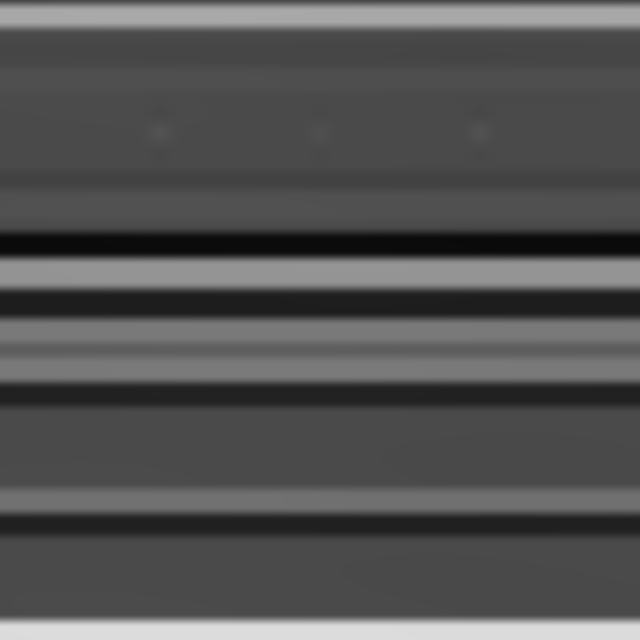
A Shadertoy shader for this pattern:

```glsl
// Brushed grey panel crossed by soft horizontal grooves and ridges.
// Each band adds a smooth-edged tone to a flat base; three faint
// dimples sit in the wide upper field, over very slight layered sines.

const float BASE_TONE = 0.29;
const float EDGE_SOFTNESS = 0.0105;
const float WEAR_AMOUNT = 0.003;

const int DIMPLE_COUNT = 3;
const float DIMPLE_DEPTH = 0.208;   // distance below the top edge
const float DIMPLE_RADIUS = 0.021;
const float DIMPLE_TONE = 0.03;

// Bands from top to bottom: centre, half width, tone offset.
const int BAND_COUNT = 15;
const vec3 BANDS[BAND_COUNT] = vec3[BAND_COUNT](
    vec3(-0.004, 0.010, -0.06),
    vec3(0.025, 0.018, 0.37),
    vec3(0.083, 0.020, -0.015),
    vec3(0.125, 0.018, 0.018),
    vec3(0.281, 0.014, -0.03),
    vec3(0.322, 0.022, 0.025),
    vec3(0.383, 0.0195, -0.25),
    vec3(0.4265, 0.023, 0.29),
    vec3(0.476, 0.022, -0.175),
    vec3(0.5475, 0.050, 0.185),
    vec3(0.547, 0.012, -0.11),
    vec3(0.6165, 0.019, -0.16),
    vec3(0.783, 0.019, 0.15),
    vec3(0.820, 0.0175, -0.165),
    vec3(0.992, 0.0225, 0.57)
);

// Coverage of a horizontal strip with softened edges.
float bandMask(float depth, float centre, float halfWidth) {
    float edge = abs(depth - centre) - halfWidth;
    return 1.0 - smoothstep(-EDGE_SOFTNESS, EDGE_SOFTNESS, edge);
}

// Bright core with a weak dark ripple above and below.
float dimple(vec2 offset) {
    vec2 q = offset / DIMPLE_RADIUS;
    float core = exp(-1.6 * dot(q, q));
    float ripple = exp(-2.0 * q.x * q.x) * exp(-3.0 * pow(abs(q.y) - 1.6, 2.0));
    return core - 0.4 * ripple;
}

float layeredSines(vec2 p) {
    return 0.6 * sin(p.x * 5.0 + sin(p.y * 9.0)) + 0.4 * sin(p.y * 31.0 + p.x * 3.0);
}

void mainImage(out vec4 fragColor, in vec2 fragCoord) {
    vec2 uv = fragCoord / iResolution.xy;
    float depth = 1.0 - uv.y;
    float tone = BASE_TONE;

    // Grooves and ridges
    for (int i = 0; i < BAND_COUNT; i++) {
        vec3 band = BANDS[i];
        tone += band.z * bandMask(depth, band.x, band.y);
    }

    // Evenly spaced dimples, the middle one fainter
    for (int i = 1; i <= DIMPLE_COUNT; i++) {
        float x = float(i) / float(DIMPLE_COUNT + 1);
        float strength = i == 2 ? 0.6 : 1.0;
        tone += DIMPLE_TONE * strength * dimple(vec2(uv.x - x, depth - DIMPLE_DEPTH));
    }

    // Slight unevenness
    tone += WEAR_AMOUNT * layeredSines(uv);
    fragColor = vec4(vec3(clamp(tone, 0.0, 1.0)), 1.0);
}
```
